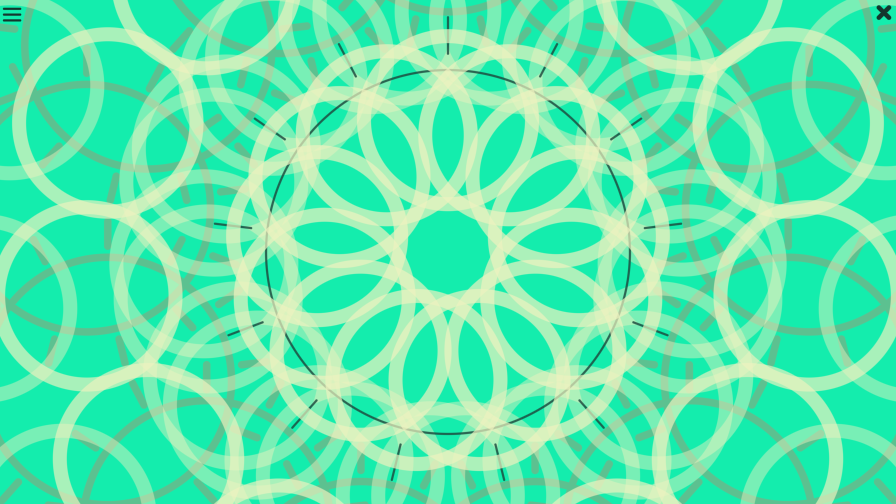
Give the GLSL for this pattern, as a WebGL 2 fragment shader.

```glsl
#version 300 es
precision highp float;
// Thirteen-fold rosette of translucent cream hoops on mint green.
// Wheels of equal hoops are blended in layers, over brown dials with
// radial ticks; one thin dark dial lies beneath the central flower.

#define FOLDS 13
#define HOOP_HALF 0.0139
#define FLOWER_ORBIT 0.2616
#define FLOWER_RADIUS 0.1667
#define OUTER_ORBIT 0.722
#define OUTER_RADIUS 0.176
#define MID_ORBIT 0.485
#define MID_RADIUS 0.1736
#define FAR_ORBIT 0.93
#define DIAL_RADIUS 0.361
#define DIAL_SHRINK 0.68
#define FAINT 0.46

uniform vec2 u_resolution;
out vec4 outColor;

const float STEP = 6.2831853 / float(FOLDS);
const vec3 MINT = vec3(0.08, 0.93, 0.68);
const vec3 CREAM = vec3(0.93, 0.95, 0.75);
const vec3 BROWN = vec3(0.62, 0.60, 0.46);
const vec3 INK = vec3(0.11, 0.30, 0.25);

// Antialiased coverage of a stroke, given distance to its spine
float stroke(float d, float halfWidth) {
  float soft = 0.75 / u_resolution.y;
  return 1.0 - smoothstep(halfWidth - soft, halfWidth + soft, d);
}

// Direction measured clockwise from straight up, in sectors
vec2 spoke(float index) {
  return vec2(sin(index * STEP), cos(index * STEP));
}

float segment(vec2 p, vec2 a, vec2 b) {
  vec2 ab = b - a;
  return length(p - a - ab * clamp(dot(p - a, ab) / dot(ab, ab), 0.0, 1.0));
}

// Circle surrounded by evenly spaced radial ticks
float dial(vec2 p, float size, float halfWidth) {
  float r = length(p);
  float a = atan(p.x, p.y);
  a -= STEP * round(a / STEP);
  vec2 q = r * vec2(sin(a), cos(a));
  float tick = segment(q, vec2(0.0, size * 1.09), vec2(0.0, size * 1.29));
  return stroke(min(abs(r - size), tick), halfWidth);
}

// Blend a wheel of hoops, one layer per hoop
vec3 wheel(vec3 color, vec2 p, float orbit, float radius, float turn, float alpha) {
  for (int i = 0; i < FOLDS; i++) {
    vec2 q = p - orbit * spoke(float(i) + turn);
    float cover = stroke(abs(length(q) - radius), HOOP_HALF);
    color = mix(color, CREAM, cover * alpha);
  }
  return color;
}

void main() {
  vec2 p = (gl_FragCoord.xy - 0.5 * u_resolution) / u_resolution.y;
  vec3 color = MINT;

  // Brown dials around the flower
  float brown = 0.0;
  for (int i = 0; i < FOLDS; i++) {
    vec2 q = p - OUTER_ORBIT * spoke(float(i));
    brown = max(brown, dial(q, DIAL_RADIUS * DIAL_SHRINK, 0.0075));
  }
  color = mix(color, BROWN, brown * 0.52);

  // Faint paired hoops, then the brighter outer wheel
  color = wheel(color, p, FAR_ORBIT, MID_RADIUS, 0.5, FAINT);
  color = wheel(color, p, MID_ORBIT, MID_RADIUS, 0.35, FAINT);
  color = wheel(color, p, MID_ORBIT, MID_RADIUS, 0.65, FAINT);
  color = wheel(color, p, OUTER_ORBIT, OUTER_RADIUS, 0.5, 0.68);

  // Thin dark dial and the central flower
  color = mix(color, INK, dial(p, DIAL_RADIUS, 0.0022) * 0.85);
  color = wheel(color, p, FLOWER_ORBIT, FLOWER_RADIUS, 0.0, 0.7);

  // Three bars and a cross in the upper corners
  float aspect = u_resolution.x / u_resolution.y;
  vec2 bars = p - vec2(-0.5 * aspect + 0.024, 0.471);
  float row = bars.y - 0.0115 * clamp(round(bars.y / 0.0115), -1.0, 1.0);
  float marks = stroke(segment(vec2(bars.x, row), vec2(-0.016, 0.0), vec2(0.016, 0.0)), 0.0022);
  vec2 cross45 = abs(p - vec2(0.5 * aspect - 0.024, 0.475));
  marks = max(marks, stroke(segment(cross45, vec2(0.0), vec2(0.01)), 0.0045));
  color = mix(color, INK * 0.7, marks);

  outColor = vec4(color, 1.0);
}
```
